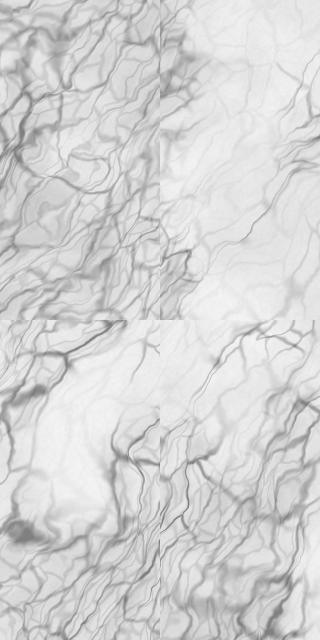
This texture is drawn by a Shadertoy shader. Its source:

```glsl
// White marble slabs with grey, diagonal, net-like veins and soft clouds.

const vec3 STONE_TINT = vec3(0.997, 1.0, 0.998);
const float WHITE_TONE = 0.945;
const float DARKEST_TONE = 0.5;

float hash(vec2 p) {
    vec3 q = fract(vec3(p.xyx) * 0.1031);
    q += dot(q, q.yzx + 33.33);
    return fract((q.x + q.y) * q.z);
}

vec2 hash2(vec2 p) {
    return vec2(hash(p), hash(p + 57.3));
}

float noise(vec2 p) {
    vec2 cell = floor(p);
    vec2 f = fract(p);
    f = f * f * (3.0 - 2.0 * f);
    float low = mix(hash(cell), hash(cell + vec2(1, 0)), f.x);
    float high = mix(hash(cell + vec2(0, 1)), hash(cell + vec2(1, 1)), f.x);
    return mix(low, high, f.y);
}

// Layered noise, normalised to 0..1
float fbm(vec2 p, int octaves) {
    float sum = 0.0, total = 0.0, weight = 0.5;
    for (int i = 0; i < octaves; i++) {
        sum += weight * noise(p);
        total += weight;
        weight *= 0.5;
        p = mat2(0.8, 0.6, -0.6, 0.8) * p * 2.03 + 11.7;
    }
    return sum / total;
}

// Distance to the nearest border between scattered cells
float cellBorder(vec2 p) {
    vec2 base = floor(p);
    vec2 nearest = vec2(0.0);
    float best = 8.0;
    for (int y = -1; y <= 1; y++)
    for (int x = -1; x <= 1; x++) {
        vec2 cell = base + vec2(x, y);
        vec2 r = cell + hash2(cell) - p;
        if (dot(r, r) < best) {
            best = dot(r, r);
            nearest = r;
        }
    }
    float border = 8.0;
    for (int y = -2; y <= 2; y++)
    for (int x = -2; x <= 2; x++) {
        vec2 cell = base + vec2(x, y);
        vec2 r = cell + hash2(cell) - p;
        vec2 gap = r - nearest;
        if (dot(gap, gap) > 0.0001)
            border = min(border, dot(0.5 * (r + nearest), normalize(gap)));
    }
    return border;
}

// Web of veins whose width swells and thins
float veinWeb(vec2 p, float thin, float thick) {
    float swell = noise(p * 0.7 + 31.0);
    float width = mix(thin, thick, swell * swell);
    return 1.0 - smoothstep(0.0, width, cellBorder(p));
}

// Single long vein along the mid level of a noise field
float longVein(vec2 p, float width) {
    return 1.0 - smoothstep(0.0, width, abs(fbm(p, 4) - 0.5));
}

// Coordinates along and across the vein direction
vec2 alongGrain(vec2 p, float angle) {
    vec2 dir = vec2(cos(angle), sin(angle));
    return vec2(dot(p, dir), dot(p, vec2(-dir.y, dir.x)));
}

void mainImage(out vec4 fragColor, in vec2 fragCoord) {
    vec2 p = fragCoord / iResolution.x;

    // Slabs: two columns, two rows, the lower row steeper and darker veined
    vec2 slab = floor(p * vec2(2.0, 1.0));
    float upper = clamp(slab.y, 0.0, 1.0);
    float angle = mix(1.08, 0.84, upper);

    // Bent grain
    vec2 bend = vec2(fbm(p * 3.0, 3), fbm(p * 3.0 + 19.0, 3)) - 0.5;
    vec2 ripple = vec2(fbm(p * 16.0, 3), fbm(p * 16.0 + 43.0, 3)) - 0.5;
    vec2 q = alongGrain(p + 0.22 * bend + 0.045 * ripple, angle);
    q += slab * vec2(0.23, 3.7) + 5.0;

    // Veined bands, clouds and fine streaks
    float band = smoothstep(0.4, 0.62, fbm(q * vec2(1.9, 4.2), 4));
    float cloud = smoothstep(0.25, 0.75, fbm(p * 4.0 + 7.0, 4));
    float streak = smoothstep(0.35, 0.75, fbm(q * vec2(7.0, 26.0), 4));
    float accent = smoothstep(0.5, 0.85, noise(q * vec2(3.5, 9.0) + 3.0));

    // Veins
    float coarse = veinWeb(q * vec2(6.0, 14.0), 0.07, 0.24);
    float fine = veinWeb(q * vec2(11.0, 27.0) + 8.0, 0.12, 0.3);
    float stroke = longVein(q * vec2(1.5, 5.5) + 23.0, 0.022);

    float tone = WHITE_TONE - 0.055 * cloud;
    tone -= band * (0.03 + 0.065 * streak);
    tone -= coarse * (0.03 + 0.13 * band + mix(0.16, 0.07, upper) * accent);
    tone -= fine * (0.01 + 0.08 * band);
    tone -= stroke * (0.04 + mix(0.2, 0.1, upper) * accent);
    tone += 0.012 * (hash(slab + 4.0) - 0.5);
    tone += 0.02 * (noise(p * 150.0) - 0.5);

    fragColor = vec4(STONE_TINT * clamp(tone, DARKEST_TONE, 1.0), 1.0);
}
```
